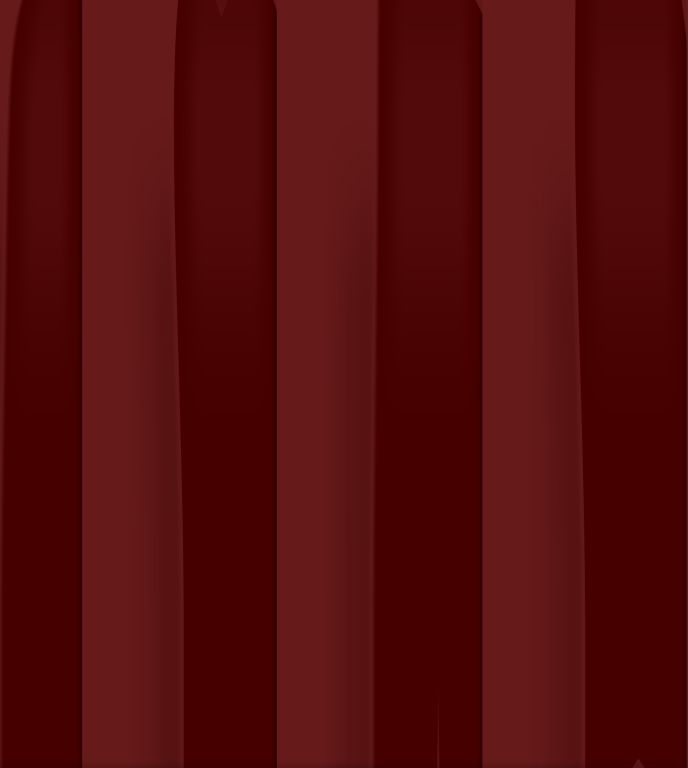
A Shadertoy shader for this pattern:

```glsl
// Dark red vertical folds: four painted light bands alternate with deep bands.
// Each band has its own drifting edge, softness and chipped ends; the bands
// are layered left to right in a loop, with a soft glow on the upper deep part.

const vec3 LIGHT = vec3(0.400, 0.105, 0.102);
const vec3 LIGHT_SHADE = vec3(0.342, 0.070, 0.070);
const vec3 DEEP = vec3(0.275, 0.001, 0.001);
const vec3 DEEP_GLOW = vec3(0.325, 0.041, 0.041);
const vec3 SEAM = vec3(0.190, 0.0, 0.0);

// Per band: left side, rest position of the inner edge, its drift and softness
const vec4 LEFT = vec4(-0.170, 0.1195, 0.4023, 0.7012);
const vec4 EDGE = vec4(0.011, 0.252, 0.549, 0.8355);
const vec4 DRIFT = vec4(-0.009, 0.015, -0.006, 0.015);
const vec4 FLARE = vec4(0.021, 0.007, 0.001, 0.001);
const vec4 SOFT = vec4(0.004, 0.0008, 0.004, 0.0008);
const vec4 CHIP_WIDTH = vec4(0.001, 0.010, 0.020, 0.014);
const vec4 CHIP_DEPTH = vec4(0.001, 0.014, 0.018, 0.052);
const float RIGHT_END = 0.998;

float hash(float n) {
    return fract(sin(n * 127.1) * 43758.5453);
}

float noise(float x) {
    float i = floor(x);
    return mix(hash(i), hash(i + 1.0), smoothstep(0.0, 1.0, x - i));
}

// Triangular nick, widest at depth zero
float wedge(float offset, float depth, float width, float size, float blur) {
    float halfWidth = 0.5 * width * (1.0 - depth / size);
    return smoothstep(-blur, blur, halfWidth - abs(offset));
}

// Flat on the left, darker to the right, with a thin lit rim
vec3 lightBand(float x, float left, float edge, float down) {
    float across = (x - left) / (edge - left);
    float streak = 0.08 * (noise(x * 140.0) - 0.5);
    float shade = smoothstep(0.42, 0.92, across + streak);
    shade *= smoothstep(0.12, 0.42, down);
    float rim = smoothstep(0.010, 0.002, edge - x);
    return mix(LIGHT, LIGHT_SHADE, shade * (1.0 - 0.65 * rim));
}

// Upper glow kept clear of both sides, and a dark seam on the right
vec3 deepBand(float x, float edge, float right, float down) {
    float inside = smoothstep(0.004, 0.042, x - edge);
    inside *= smoothstep(0.006, 0.036, right - x);
    float fade = mix(0.6, 1.0, smoothstep(0.0, 0.15, down));
    fade *= 1.0 - smoothstep(0.20, 0.57, down);
    vec3 color = mix(DEEP, DEEP_GLOW, inside * fade);
    float seam = smoothstep(0.009, 0.001, right - x);
    return mix(color, SEAM, 0.75 * seam);
}

float edgePosition(int band, float down) {
    float drift = DRIFT[band] * smoothstep(0.12, 0.82, down);
    return EDGE[band] + drift + FLARE[band] * exp(-15.0 * down);
}

vec3 paintBand(int band, float right, float x, float down, float pixel) {
    float edge = edgePosition(band, down);
    float blur = max(SOFT[band], pixel * 0.7);
    vec3 color = mix(lightBand(x, LEFT[band], edge, down),
                     deepBand(x, edge, right, down),
                     smoothstep(edge - blur, edge + blur, x));
    // Chipped upper right corner
    float chip = wedge(x - right, down, CHIP_WIDTH[band], CHIP_DEPTH[band], pixel);
    return mix(color, LIGHT, 0.85 * chip);
}

void mainImage(out vec4 fragColor, in vec2 fragCoord) {
    vec2 p = fragCoord / iResolution.xy;
    float down = 1.0 - p.y;
    float pixel = 1.0 / iResolution.x;
    vec3 color = LIGHT;

    // Each band covers everything to its right
    for (int band = 0; band < 4; band++) {
        float right = band < 3 ? LEFT[min(band + 1, 3)] : RIGHT_END;
        vec3 paint = paintBand(band, right, p.x, down, pixel);
        float cover = smoothstep(-0.6 * pixel, 0.6 * pixel, p.x - LEFT[band]);
        color = mix(color, paint, cover);
    }
    color = mix(color, LIGHT, smoothstep(-0.6 * pixel, 0.6 * pixel, p.x - RIGHT_END));

    // Nicks at the upper and lower ends
    float notch = wedge(p.x - 0.322, down, 0.018, 0.022, pixel);
    float sliver = wedge(p.x - 0.637, p.y, 0.003, 0.075, pixel);
    float foot = wedge(p.x - 0.928, p.y, 0.018, 0.012, pixel);
    color = mix(color, LIGHT, max(0.4 * notch, 0.8 * max(sliver, foot)));

    // Slight darkening along the bottom
    color *= 1.0 - 0.12 * smoothstep(0.012, 0.0, p.y);
    fragColor = vec4(color, 1.0);
}
```
